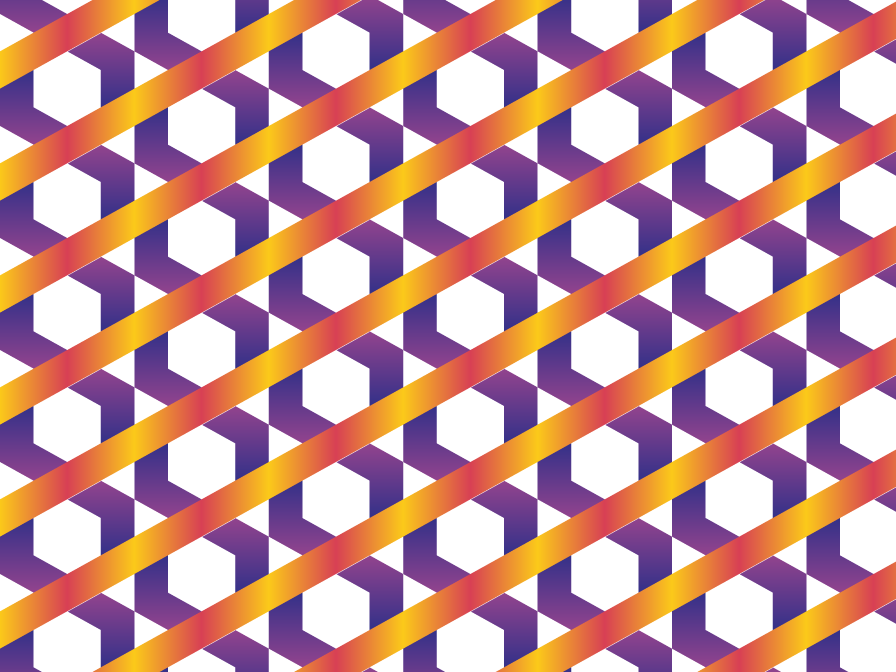
Write a Shadertoy shader that draws this pattern.

```glsl
#define ROWS 6.0              // ribbons down the canvas edge
#define COLUMN_WIDTH 1.2      // in row heights
#define PHASE 0.375           // ribbon height at the left edge
#define SLOPE (5.0 / 9.0)
#define HALF_BAND (1.0 / 6.0) // vertical half thickness
#define HAIRLINE 0.005        // gap beside the ribbon
#define SAMPLES 4
#define PAPER vec3(1.0)
#define YELLOW vec3(0.985, 0.790, 0.100)
#define RED vec3(0.845, 0.250, 0.330)
#define PURPLE vec3(0.575, 0.265, 0.555)
#define INDIGO vec3(0.200, 0.190, 0.535)

vec3 weave(vec2 p) {
    // Each column is shifted so its centre follows the rising ribbons
    float column = floor(p.x / COLUMN_WIDTH) + 0.5;
    vec2 local = p - vec2(column * COLUMN_WIDTH,
                          PHASE + column * COLUMN_WIDTH * SLOPE);

    // Half-turn symmetry: fold the right half onto the left
    bool rightHalf = local.x > 0.0;
    if (rightHalf) local = -local;

    // Rising ribbon, always on top
    float ribbon = fract(local.y - SLOPE * local.x + 0.5) - 0.5;
    if (abs(ribbon) < HALF_BAND)
        return mix(RED, YELLOW, -local.x / (0.5 * COLUMN_WIDTH));

    // Falling diagonal that turns into an upright strip near the column edge
    float height = fract(local.y + SLOPE * local.x + HALF_BAND) - HALF_BAND;
    bool upright = local.x < -0.25 * COLUMN_WIDTH;
    float top = upright ? 1.0 + 2.0 * SLOPE * local.x : HALF_BAND;
    bool gap = rightHalf && !upright && ribbon > 0.0
            && ribbon < HALF_BAND + HAIRLINE;
    if (height > top || gap) return PAPER;

    // Purple at the crossing, indigo where the strip goes under
    float fade = abs(height - SLOPE * local.x) / (SLOPE * COLUMN_WIDTH);
    return mix(PURPLE, INDIGO, clamp(fade, 0.0, 1.0));
}

void mainImage(out vec4 fragColor, in vec2 fragCoord) {
    // Average a grid of samples for smooth edges
    vec3 total = vec3(0.0);
    for (int j = 0; j < SAMPLES; j++)
    for (int i = 0; i < SAMPLES; i++) {
        vec2 offset = (vec2(i, j) + 0.5) / float(SAMPLES) - 0.5;
        total += weave((fragCoord + offset) * ROWS / iResolution.y);
    }
    fragColor = vec4(total / float(SAMPLES * SAMPLES), 1.0);
}
```
